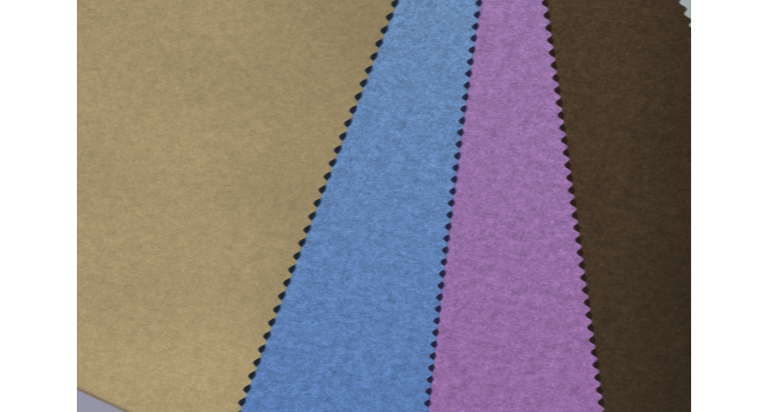
This texture is drawn by a Shadertoy shader. Its source:

```glsl
vec2 hashGradient(vec2 cell) {
    vec3 q = fract(vec3(cell.xyx) * vec3(0.1031, 0.103, 0.0973));
    q += dot(q, q.yzx + 33.33);
    return 2.0 * fract((q.xx + q.yz) * q.zy) - 1.0;
}

float gradientNoise(vec2 p) {
    vec2 i = floor(p), f = fract(p);
    vec2 u = f * f * f * (f * (f * 6.0 - 15.0) + 10.0);
    float a = dot(hashGradient(i), f);
    float b = dot(hashGradient(i + vec2(1, 0)), f - vec2(1, 0));
    float c = dot(hashGradient(i + vec2(0, 1)), f - vec2(0, 1));
    float d = dot(hashGradient(i + vec2(1, 1)), f - vec2(1, 1));
    return mix(mix(a, b, u.x), mix(c, d, u.x), u.y);
}

// Short fleece fibres, lit from above
float fleece(vec2 p) {
    vec2 q = p + 0.006 * vec2(gradientNoise(p * 30.0), gradientNoise(p * 30.0 + 71.0));
    float nap = 0.0, weight = 0.4, scale = 28.0;
    for (int i = 0; i < 4; i++) {
        nap += weight * gradientNoise(mat2(0.9, 0.3, -0.4, 1.4) * q * scale);
        scale *= 1.75;
        weight *= 1.12;
    }
    return nap;
}

// Rounded teeth, from -1 in a notch to 1 at a tip
float pinking(float t) {
    float wave = sin(6.2832 * t);
    return wave * (1.15 - 0.15 * wave * wave);
}

// Lays a pinked sheet, with a dark spot in each notch, over the sheets below it
void laySheet(inout vec3 color, vec3 sheet, float d, float along, vec3 shadow, float soft) {
    float tooth = 0.0065 * pinking(along);
    float shade = 1.0 - smoothstep(-0.001, 0.009, d + 0.45 * tooth - 0.002);
    color = mix(color, shadow, 0.92 * shade);
    color = mix(color, sheet, 1.0 - smoothstep(-soft, soft, d - tooth));
}

void mainImage(out vec4 fragColor, in vec2 fragCoord) {
    vec2 p = fragCoord / iResolution.y;
    float soft = max(0.0042, 1.0 / iResolution.y);
    float y = p.y;
    float bow = y * (1.0 - y);
    float nap = fleece(p);
    float crease = gradientNoise(p * vec2(3.0, 5.0) + 4.0);

    // Sheet colours, each with its own fall of light
    vec3 tan_ = mix(vec3(0.645, 0.575, 0.43), vec3(0.61, 0.545, 0.405), y);
    tan_ *= 1.02 - 0.12 * smoothstep(0.45, 1.0, p.x) + 0.07 * crease;
    vec3 blue = mix(vec3(0.35, 0.485, 0.70), vec3(0.41, 0.54, 0.705), y);
    vec3 mauve = mix(vec3(0.575, 0.415, 0.63), vec3(0.59, 0.45, 0.655), y);
    vec3 brown = mix(vec3(0.235, 0.19, 0.14), vec3(0.285, 0.228, 0.165), y);
    brown *= 1.05 - 0.2 * smoothstep(1.45, 1.7, p.x) + 0.08 * crease;

    tan_ *= 1.0 + 0.14 * nap;
    blue *= 1.0 + 0.27 * nap;
    mauve *= 1.0 + 0.25 * nap;
    brown *= 1.0 + 0.30 * nap;

    // Brown sheet and the pale table past its upper corner
    vec3 color = vec3(0.62, 0.66, 0.67);
    float corner = (p.x - 1.652 - (1.0 - y) * 0.425) * 0.92;
    color = mix(color, brown, 1.0 - smoothstep(-soft, soft, corner - 0.005 * pinking(y * 36.0)));

    // Overlapping sheets, from right to left
    laySheet(color, mauve, p.x - mix(1.461, 1.321, y), y * 33.0, vec3(0.15, 0.11, 0.11), soft);
    laySheet(color, blue, p.x - mix(1.034, 1.162, y) + 0.02 * bow, y * 35.0, vec3(0.11, 0.12, 0.22), soft);
    laySheet(color, tan_, (p.x - mix(0.577, 0.960, y) + 0.012 * bow) * 0.94, y * 31.0, vec3(0.09, 0.11, 0.14), soft);

    // Table showing at the lower left corner
    float table = y - 0.054 + 0.46 * (p.x - 0.1875);
    color = mix(color, color * 0.72, 1.0 - smoothstep(0.0, 0.012, table));
    color = mix(color, vec3(0.58, 0.58, 0.65), 1.0 - smoothstep(-soft, soft, table));

    // White side margins
    float margin = abs(fragCoord.x / iResolution.x - 0.5) - 0.4;
    color = mix(color, vec3(1.0), smoothstep(-0.5, 0.5, margin * iResolution.x));
    fragColor = vec4(color, 1.0);
}
```
